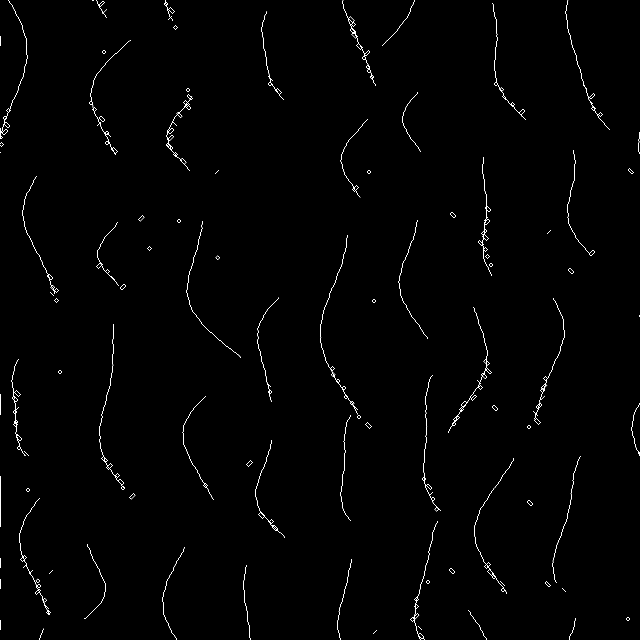
Give the GLSL for this pattern, as a WebGL 2 fragment shader.

```glsl
#version 300 es
precision highp float;

uniform vec2 u_resolution;
out vec4 fragColor;

const vec3 BACKGROUND = vec3(0.0);
const vec3 LINE = vec3(1.0);
const float GRAIN = 1.0 / 512.0;
const float HALF_WIDTH = 0.4 * GRAIN;
const float SOFTNESS = 0.05;
const vec2 CELL = vec2(0.122, 0.24);
const float DEBRIS_CELL = 0.0625;
const float EDGE_CELL = 0.016;
const float KNOT_SPACING = 0.0105;
const int MAX_KNOTS = 11;

float hash(vec2 id, float salt) {
    vec2 q = id + salt * vec2(1.37, 2.91);
    return fract(sin(dot(q, vec2(127.1, 311.7))) * 43758.545);
}

// Sideways offset of a stroke at s, running from -1 (foot) to 1 (head)
float strokeX(float s, float halfLength, vec2 id) {
    float side = hash(id, 1.0) < 0.16 ? -1.0 : 1.0;
    float bow = side * mix(0.2, 0.55, hash(id, 2.0));
    float lean = mix(-0.2, 0.2, hash(id, 3.0));
    float phase = 6.283 * hash(id, 4.0);
    float t = s - mix(-0.15, 0.2, hash(id, 51.0));
    float bend = bow * t * t * (t < 0.0 ? 1.0 : 0.75);
    float sway = lean * s + 0.1 * sin(3.2 * s + phase);
    float y = s * halfLength;
    float rough = 0.0006 * sin(230.0 * y + phase) + 0.0003 * sin(610.0 * y - phase);
    return halfLength * (bend + sway) + rough;
}

// Distance along the steeper axis, so that strokes stay evenly thin
float strokeDistance(vec2 p, float halfLength, vec2 id) {
    float s = clamp(p.y / halfLength, -1.0, 1.0);
    float e = 0.01;
    float rise = strokeX(s + e, halfLength, id) - strokeX(s - e, halfLength, id);
    float slope = abs(rise) / (2.0 * e * halfLength);
    float across = abs(p.x - strokeX(s, halfLength, id)) / max(1.0, slope);
    return max(across, abs(p.y) - halfLength);
}

// Tiny diagonal outline: a diamond, a long loop or a dash
float loopDistance(vec2 p, float shape, float turn) {
    vec2 diagonal = abs(vec2(p.x + p.y, p.x - p.y));
    if (turn < 0.4) diagonal = diagonal.yx;
    vec2 size = vec2(1.6);
    if (shape < 0.25) size = vec2(0.0, 3.0);
    else if (shape > 0.6) size = vec2(1.5, 3.2);
    vec2 q = diagonal - size * GRAIN;
    return abs(max(q.x, q.y));
}

// Chain of loops and barbs around the foot of a stroke
float knotsDistance(vec2 p, float halfLength, vec2 id) {
    int count = int(pow(hash(id, 5.0), 1.4) * 12.0);
    float focus = mix(-1.2, -0.75, hash(id, 52.0));
    float d = 1.0;
    for (int k = 0; k < MAX_KNOTS; k++) {
        if (k >= count) break;
        float salt = 10.0 + 4.0 * float(k);
        float rise = (float(k) + 0.7 * hash(id, salt)) * KNOT_SPACING;
        float s = focus + rise / halfLength;
        vec2 center = vec2(strokeX(s, halfLength, id), s * halfLength);
        center.x += 0.01 * (hash(id, salt + 1.0) - 0.35);
        d = min(d, loopDistance(p - center, hash(id, salt + 2.0), hash(id, salt + 3.0)));
    }
    return d;
}

// Staggered columns of strokes
float strokesDistance(vec2 p) {
    float d = 1.0;
    for (int i = -1; i <= 1; i++) {
        float column = floor(p.x / CELL.x) + float(i);
        float stagger = hash(vec2(column, 7.0), 6.0) * CELL.y;
        for (int j = -1; j <= 1; j++) {
            float row = floor((p.y + stagger) / CELL.y) + float(j);
            vec2 id = vec2(column, row);
            if (hash(id, 7.0) < 0.06) continue;
            vec2 center = (id + 0.5) * CELL - vec2(0.025, stagger);
            center += (vec2(hash(id, 8.0), hash(id, 9.0)) - 0.5) * vec2(0.045, 0.05);
            float halfLength = mix(0.04, 0.145, hash(id, 50.0));
            vec2 q = p - center;
            d = min(d, strokeDistance(q, halfLength, id));
            d = min(d, knotsDistance(q, halfLength, id));
        }
    }
    return d;
}

// Sparse specks between the strokes
float debrisDistance(vec2 p) {
    vec2 id = floor(p / DEBRIS_CELL);
    if (hash(id, 60.0) > 0.1) return 1.0;
    vec2 jitter = 0.6 * (vec2(hash(id, 61.0), hash(id, 62.0)) - 0.5);
    vec2 center = (id + 0.5 + jitter) * DEBRIS_CELL;
    return loopDistance(p - center, hash(id, 63.0), hash(id, 64.0));
}

// Broken ticks along the left border
float edgeDistance(vec2 p) {
    float tick = floor(p.y / EDGE_CELL);
    return hash(vec2(tick, 3.0), 70.0) < 0.15 ? abs(p.x - 0.5 * GRAIN) : 1.0;
}

void main() {
    vec2 p = gl_FragCoord.xy / u_resolution.y;
    float pixel = 1.0 / u_resolution.y;
    float d = min(strokesDistance(p), min(debrisDistance(p), edgeDistance(p)));
    // Hairlines never fall below one pixel, so they cannot break up
    float width = max(HALF_WIDTH, 0.5 * pixel);
    float ink = 1.0 - smoothstep(width - SOFTNESS * pixel, width + SOFTNESS * pixel, d);
    fragColor = vec4(mix(BACKGROUND, LINE, ink), 1.0);
}
```
